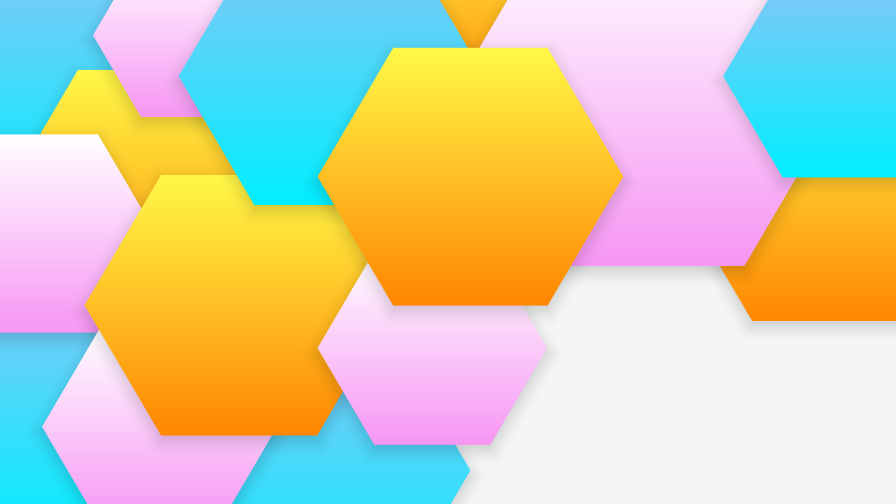
Write a WebGL 2 fragment shader that draws this background.

```glsl
#version 300 es
precision highp float;

uniform vec2 u_resolution;
out vec4 outColor;

const vec3 PAPER = vec3(0.957, 0.965, 0.961);

// Slightly squashed hexagon: half height and edge normal for half width 1
const float HEX_HEIGHT = 0.843;
const vec2 HEX_NORMAL = vec2(0.862, 0.506);

// Soft shadow, in canvas units (the canvas is 9 units high)
const float SHADOW_DROP = 0.10;
const float SHADOW_BLUR = 0.31;
const float SHADOW_STRENGTH = 0.19;

struct Ramp {
    vec3 top;
    vec3 bottom;
};

const Ramp GOLD = Ramp(vec3(1.0, 0.973, 0.28), vec3(1.0, 0.525, 0.0));
const Ramp PINK = Ramp(vec3(1.0), vec3(0.965, 0.588, 0.953));
const Ramp BLUE = Ramp(vec3(0.53, 0.776, 0.965), vec3(0.0, 0.935, 1.0));

float hexDistance(vec2 p, float halfWidth) {
    p = abs(p);
    float flatSide = p.y - HEX_HEIGHT * halfWidth;
    float slantSide = dot(p - vec2(halfWidth, 0.0), HEX_NORMAL);
    return max(flatSide, slantSide);
}

// Lays one shadowed hexagon with a vertical gradient over the base colour
vec3 layHex(vec3 base, vec2 p, vec2 center, float halfWidth, Ramp ramp, float pixel) {
    vec2 q = p - center;
    float shadowDist = hexDistance(q + vec2(0.0, SHADOW_DROP), halfWidth);
    float shadow = 1.0 - smoothstep(-SHADOW_BLUR, SHADOW_BLUR, shadowDist);
    base *= 1.0 - SHADOW_STRENGTH * shadow;

    float height = clamp(0.5 + 0.5 * q.y / (HEX_HEIGHT * halfWidth), 0.0, 1.0);
    vec3 fill = mix(ramp.bottom, ramp.top, height);
    float cover = clamp(0.5 - hexDistance(q, halfWidth) / pixel, 0.0, 1.0);
    return mix(base, fill, cover);
}

void main() {
    float pixel = 9.0 / u_resolution.y;
    vec2 p = gl_FragCoord.xy * pixel;
    vec3 color = PAPER;

    // Left cluster, back to front
    color = layHex(color, p, vec2(0.42, 7.54), 2.73, BLUE, pixel);
    color = layHex(color, p, vec2(2.77, 5.45), 2.73, GOLD, pixel);
    color = layHex(color, p, vec2(3.39, 8.37), 1.73, PINK, pixel);
    color = layHex(color, p, vec2(0.00, 1.71), 2.73, BLUE, pixel);
    color = layHex(color, p, vec2(0.69, 4.83), 2.10, PINK, pixel);
    color = layHex(color, p, vec2(5.67, 0.60), 2.73, BLUE, pixel);
    color = layHex(color, p, vec2(2.85, 1.38), 2.10, PINK, pixel);
    color = layHex(color, p, vec2(4.27, 3.55), 2.76, GOLD, pixel);

    // Top and right cluster
    color = layHex(color, p, vec2(8.46, 8.90), 2.29, GOLD, pixel);
    color = layHex(color, p, vec2(5.92, 7.64), 2.73, BLUE, pixel);
    color = layHex(color, p, vec2(14.81, 5.57), 2.73, GOLD, pixel);
    color = layHex(color, p, vec2(11.52, 7.21), 3.51, PINK, pixel);
    color = layHex(color, p, vec2(15.06, 7.64), 2.146, BLUE, pixel);

    // Foreground pair
    color = layHex(color, p, vec2(7.72, 2.785), 2.05, PINK, pixel);
    color = layHex(color, p, vec2(8.40, 5.845), 2.73, GOLD, pixel);

    outColor = vec4(color, 1.0);
}
```
